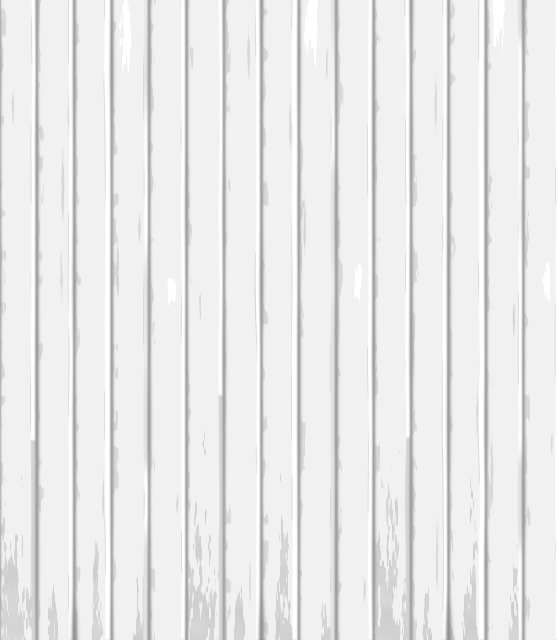
Reproduce this texture procedurally as a WebGL 2 fragment shader.

```glsl
#version 300 es
precision highp float;
// White painted tongue-and-groove planks with worn, stained edges.

uniform vec2 u_resolution;
out vec4 fragColor;

// Layout: x is measured in planks, y in canvas heights
const float PLANKS = 14.91;
const float PLANK_SHIFT = 0.02;
const float PANEL = 5.0;            // planks before the wear pattern recurs
const float GROOVE_LEFT = 0.042;
const float GROOVE_RIGHT = 0.062;
const float LIP_WIDTH = 0.115;      // bright bevel left of each groove
const int FLECKS = 9;
const int STAINS = 5;

// Colours
const vec3 PAINT = vec3(0.945);
const vec3 HIGHLIGHT = vec3(1.0);
const vec3 GROOVE = vec3(0.62);
const vec3 STAIN = vec3(0.80);
const vec3 FLECK = vec3(0.82);
const vec3 WORN_LIP = vec3(0.83);

// Bottom stains in each panel: centre, half width, height
const vec3 STAIN_SHAPE[STAINS] = vec3[](
    vec3(0.38, 0.52, 0.34), vec3(1.42, 0.13, 0.13), vec3(1.97, 0.13, 0.11),
    vec3(2.60, 0.22, 0.23), vec3(3.80, 0.20, 0.14));

float hash(vec2 p) {
    return fract(sin(dot(p, vec2(127.1, 311.7))) * 43758.5453);
}

float noise(vec2 p) {
    vec2 i = floor(p), f = fract(p);
    f = f * f * (3.0 - 2.0 * f);
    return mix(mix(hash(i), hash(i + vec2(1, 0)), f.x),
               mix(hash(i + vec2(0, 1)), hash(i + vec2(1, 1)), f.x), f.y);
}

// Fibres stretched along the planks
float grain(vec2 p) {
    return 0.6 * noise(p * vec2(13.0, 20.0)) + 0.4 * noise(p * vec2(27.0, 75.0) + 9.0);
}

// Ragged upright patch; fibre noise eats into its outline
float patchMask(vec2 p, vec2 centre, vec2 halfSize, float fibre, float px) {
    float r = length((p - centre) / halfSize);
    float soft = max(0.15, 0.6 * px / halfSize.x);
    return smoothstep(-soft, soft, fibre * 1.8 - r);
}

void main() {
    vec2 uv = gl_FragCoord.xy / u_resolution;
    float px = PLANKS / u_resolution.x;
    float x = uv.x * PLANKS + PLANK_SHIFT;
    float panel = floor(x / PANEL);
    vec2 p = vec2(x - panel * PANEL, uv.y);
    float fibre = grain(vec2(x, uv.y));
    vec3 colour = PAINT;

    // Nearest groove and its place within the panel
    float id = floor(x + 0.5);
    float d = x - id;
    float kind = mod(id + PANEL - 1.0, PANEL);
    float wobble = noise(vec2(id * 17.3, uv.y * 9.0)) - 0.5;
    float chip = noise(vec2(id * 31.7, uv.y * 48.0));

    // Stains rising from the bottom
    float stain = 0.0;
    for (int i = 0; i < STAINS; i++) {
        vec3 s = STAIN_SHAPE[i];
        float reach = s.z * mix(0.75, 1.15, hash(vec2(panel, float(i))));
        float across = (p.x - s.x) / s.y;
        float limit = 0.24 + 0.55 * p.y / reach + 0.35 * across * across;
        stain = max(stain, smoothstep(-0.05, 0.05, fibre - limit));
    }
    colour = mix(colour, STAIN, stain * mix(0.7, 1.0, chip));

    // Fine grey flecks scattered over the planks
    for (int i = 0; i < FLECKS; i++) {
        float seed = float(i) + 3.0;
        vec2 centre = vec2(PANEL * hash(vec2(seed, 2.0)), hash(vec2(seed, panel + 7.0)));
        vec2 size = vec2(0.03, mix(0.015, 0.045, hash(vec2(seed, 5.0))));
        colour = mix(colour, FLECK, 0.8 * patchMask(p, centre, size, fibre, px));
    }

    // Bright chips of fresh paint near the top and the middle
    float lift = 0.04 * hash(vec2(panel, 4.0));
    float bright = patchMask(p, vec2(3.36, 0.94 + lift), vec2(0.16, 0.06), fibre, px);
    bright = max(bright, patchMask(p, vec2(4.6, 0.53 + lift), vec2(0.10, 0.03), fibre, px));
    colour = mix(colour, HIGHLIGHT, bright);

    // Bevel: bright lip, worn grey on some planks or below a break
    float lipWidth = LIP_WIDTH + (kind == 2.0 ? 0.04 : 0.0) + 0.045 * wobble;
    float lip = smoothstep(-px, px, d + lipWidth + 0.02) * (1.0 - smoothstep(-px, px, d));
    float breakY = kind == 0.0 ? mix(0.22, 0.40, hash(vec2(id, 8.0))) : 0.0;
    float worn = 1.0 - smoothstep(-0.003, 0.003, uv.y - breakY);
    worn = max(worn, kind == 3.0 ? smoothstep(0.2, 0.6, wobble + 0.5) * 0.65 : 0.0);
    colour = mix(colour, mix(HIGHLIGHT, WORN_LIP, worn), lip);

    // Hairline crack beside the lip, and flaked paint right of the groove
    float crack = 1.0 - smoothstep(0.0, px, abs(d + lipWidth + 0.03));
    crack *= smoothstep(0.58, 0.72, noise(vec2(id * 5.1, uv.y * 14.0)));
    float flakeWidth = 0.16 * smoothstep(0.55, 0.95, chip * 0.6 + fibre * 0.6);
    float flake = step(0.0, d) * (1.0 - smoothstep(-px, px, d - flakeWidth - 0.03));
    colour = mix(colour, FLECK, max(0.7 * crack, 0.75 * flake));

    // Soft groove shadow, a little wider and darker near the foot
    float foot = kind == 1.0 ? 1.0 - smoothstep(0.0, 0.09, uv.y) : 0.0;
    float side = (d < 0.0 ? GROOVE_LEFT : GROOVE_RIGHT) * (1.0 + 0.35 * wobble + 0.6 * foot);
    float shadow = exp(-d * d / (side * side));
    colour = mix(colour, GROOVE - 0.06 * foot, shadow * (0.95 + 0.15 * wobble));

    fragColor = vec4(colour, 1.0);
}
```
